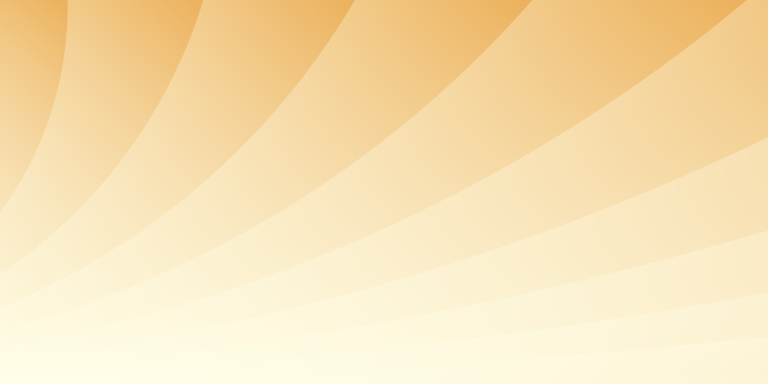
Write a Shadertoy shader that draws this background.

```glsl
// Warm curved rays sweeping out of a pale lower left corner.
// Each ray edge is an arc from a family of circles nearly tangent at one
// point off the left side; every band darkens towards its outer edge.

// Signed distance to ray edge i, positive below and to the right of it.
float edgeDistance(vec2 p, float i) {
    vec2 q = p - vec2(-0.729, 0.078 - 0.01224 * i);
    float bend = 0.564 * pow(0.695, i) - 0.0116;   // inverse diameter
    vec2 slope = 2.0 * bend * q - vec2(0.0, 1.0);
    return (bend * dot(q, q) - q.y) / length(slope);
}

void mainImage(out vec4 fragColor, in vec2 fragCoord) {
    vec2 p = fragCoord / iResolution.y;
    float soft = 0.75 / iResolution.y;

    // Overall depth of tone: rises with height, and a little to the right
    float depth = 0.96 * (pow(p.y, 1.4) + 0.033 * p.x * p.x * (1.0 - p.y));

    // Lay the bands over each other, from the upper left downwards
    float tone = depth;
    float near = edgeDistance(p, -1.0);
    for (int i = -1; i < 9; i++) {
        float next = edgeDistance(p, float(i + 1));
        float across = clamp(near / max(near - next, 1e-4), 0.0, 1.0);
        float bandTone = depth * mix(0.68, 1.0, across);
        tone = mix(tone, bandTone, smoothstep(-soft, soft, near));
        near = next;
    }

    vec3 cream = vec3(1.0, 0.995, 0.91);
    vec3 amber = vec3(0.92, 0.68, 0.33);
    fragColor = vec4(mix(cream, amber, clamp(tone, 0.0, 1.0)), 1.0);
}
```
